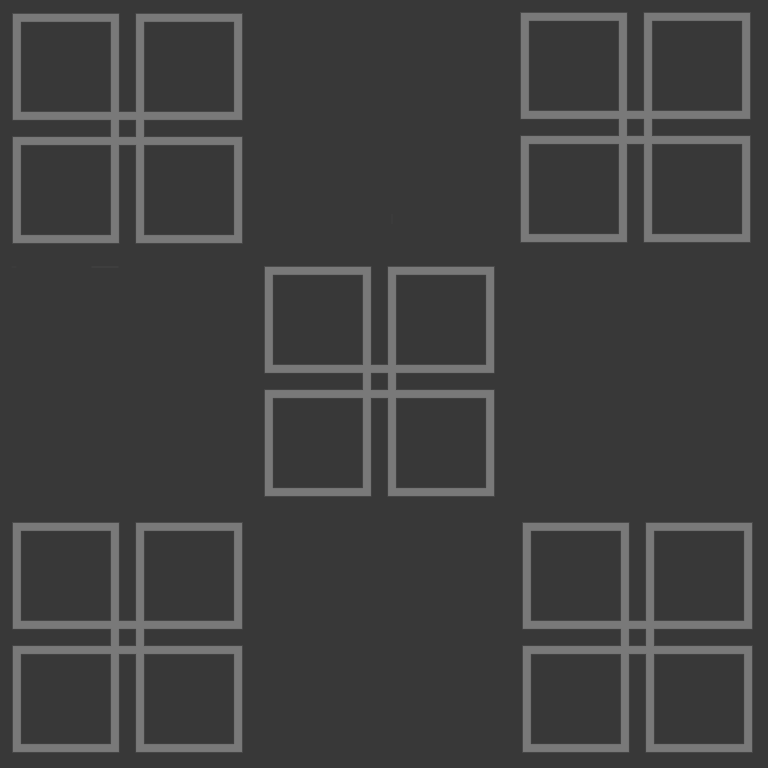
Give the GLSL for this pattern, as a three.js fragment shader.

```glsl
// Window-like motifs of four linked square frames, on alternate cells of a 3 by 3 grid.
// Each motif is folded into one quadrant and drawn with box distances; small drifts
// shift it within its cell, and a few faint dashes mark the dark ground.

varying vec2 vUv;

const vec3 GROUND = vec3(0.220);
const vec3 LINE = vec3(0.475);
const vec3 RIM = vec3(0.380);

// Lengths in cells, unless noted
const float CELLS = 3.0;
const float FRAME_HALF = 0.2083;    // half the outer side of one frame
const float FRAME_OFFSET = 0.2406;  // frame centre from motif centre
const float LINE_WIDTH = 0.0334;
const float SOFT = 0.005;           // width of the smoothed edge
const float RIM_WIDTH = 0.004;

// Hand-placed look: small shifts of the motif centre
const vec2 FIRST_CENTRE = vec2(0.498, 0.510);
const float DRIFT = -0.0039;
const float SKEW = -0.00195;
const vec2 MIDDLE_SHIFT = vec2(-0.0098, 0.0049);

// Faint dashes, in canvas units
const float DASH_GAIN = 0.022;
const float DASH_HALF_WIDTH = 0.0007;
const float DASH_SOFT = 0.0012;

float boxDistance(vec2 p, vec2 halfSize) {
  vec2 q = abs(p) - halfSize;
  return length(max(q, 0.0)) + min(max(q.x, q.y), 0.0);
}

// Square outline whose stroke lies inside its outer edge
float frameDistance(vec2 p, float outerHalf) {
  float outer = boxDistance(p, vec2(outerHalf));
  float inner = boxDistance(p, vec2(outerHalf - LINE_WIDTH));
  return max(outer, -inner);
}

// Four frames, plus a small central frame that bridges the gaps
float motifDistance(vec2 p) {
  float corner = frameDistance(abs(p) - FRAME_OFFSET, FRAME_HALF);
  float gapHalf = FRAME_OFFSET - FRAME_HALF;
  float bridge = frameDistance(p, gapHalf + LINE_WIDTH);
  return min(corner, bridge);
}

vec2 motifCentre(vec2 cell) {
  float middle = cell.x * (2.0 - cell.x);
  vec2 lean = cell.y * vec2(cell.x, 1.0 - 0.5 * cell.x);
  return FIRST_CENTRE + DRIFT * cell + SKEW * lean + MIDDLE_SHIFT * middle;
}

float dash(vec2 centre, vec2 halfSize) {
  return 1.0 - smoothstep(0.0, DASH_SOFT, boxDistance(vUv - centre, halfSize));
}

void main() {
  vec2 grid = vUv * CELLS;
  vec2 cell = min(floor(grid), CELLS - 1.0);

  // Ground with faint wear
  float wear = dash(vec2(0.1367, 0.6523), vec2(0.0170, DASH_HALF_WIDTH));
  wear += 0.5 * dash(vec2(0.0182, 0.6523), vec2(0.0026, DASH_HALF_WIDTH));
  wear += 0.5 * dash(vec2(0.5104, 0.7148), vec2(DASH_HALF_WIDTH, 0.0060));
  vec3 colour = GROUND + DASH_GAIN * wear;

  // Motif on every other cell
  float occupied = 1.0 - mod(cell.x + cell.y, 2.0);
  float d = motifDistance(grid - cell - motifCentre(cell));
  vec3 stroke = mix(RIM, LINE, smoothstep(0.0, RIM_WIDTH, -d));
  float cover = 1.0 - smoothstep(-0.5 * SOFT, 0.5 * SOFT, d);
  colour = mix(colour, stroke, cover * occupied);

  gl_FragColor = vec4(colour, 1.0);
}
```
